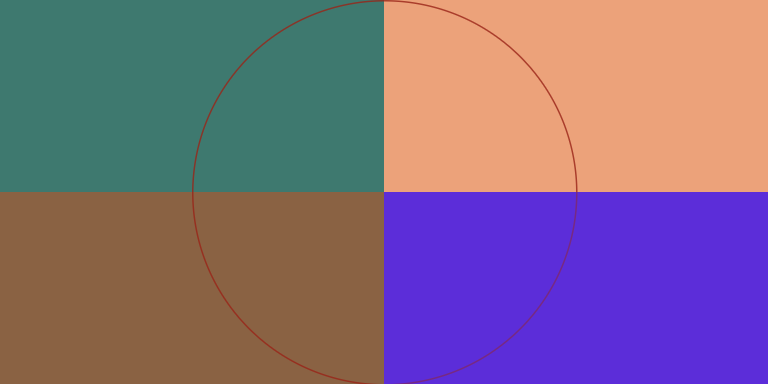
Give the GLSL for this background, as a Shadertoy shader.

```glsl
// Four flat colour quadrants meeting at the canvas centre, crossed by a thin
// red ring that spans the full height. Quadrants are blended with smoothed
// steps; the ring is the distance to a circle, tinted over each quadrant.

const vec3 TEAL   = vec3(0.245, 0.475, 0.435);
const vec3 PEACH  = vec3(0.927, 0.637, 0.480);
const vec3 BROWN  = vec3(0.540, 0.383, 0.263);
const vec3 VIOLET = vec3(0.360, 0.176, 0.850);
const vec3 RING   = vec3(0.600, 0.140, 0.090);

// Lengths are fractions of the canvas height.
const vec2  RING_OFFSET = vec2(0.002, -0.002);
const float RING_RADIUS = 0.5;
const float RING_WIDTH  = 0.0039;
const float RING_ALPHA  = 0.8;
const float VIOLET_ALPHA = 0.45; // fainter ring over the violet quadrant

// Coverage of the positive side of an edge, smoothed over one pixel.
float coverage(float dist, float pixel) {
    return clamp(dist / pixel + 0.5, 0.0, 1.0);
}

void mainImage(out vec4 fragColor, in vec2 fragCoord) {
    float pixel = 1.0 / iResolution.y;
    vec2 p = (fragCoord - 0.5 * iResolution.xy) * pixel;

    // Quadrants
    float right = coverage(p.x, pixel);
    float upper = coverage(p.y, pixel);
    vec3 color = mix(mix(BROWN, VIOLET, right), mix(TEAL, PEACH, right), upper);

    // Ring
    float ringDist = abs(length(p - RING_OFFSET) - RING_RADIUS);
    float ring = coverage(0.5 * RING_WIDTH - ringDist, pixel);
    float alpha = mix(RING_ALPHA, VIOLET_ALPHA, right * (1.0 - upper));
    color = mix(color, RING, ring * alpha);

    fragColor = vec4(color, 1.0);
}
```
